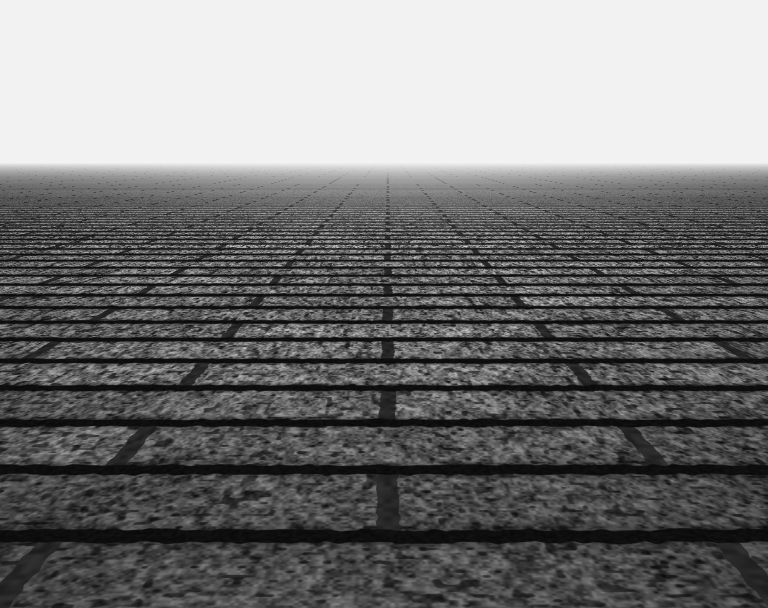
A Shadertoy shader for this texture:

```glsl
#define HORIZON 0.7533     // vanishing height, in canvas heights
#define CENTER_X 0.505     // vanishing column, in canvas widths
#define ROW_SCALE 3.063    // course count per inverse depth
#define ROW_SHIFT 0.824
#define BRICK_LENGTH 1.725
#define END_JOINT 0.062    // width of the joints between brick ends
#define FOG_START 0.021
#define FOG_LENGTH 0.036
#define SKY_TONE 0.949
#define GRAIN_SCALE vec2(43.0, 82.0)
#define GRAIN_CONTRAST 1.45

float hash(vec2 p) {
    vec3 q = fract(p.xyx * 0.1031);
    q += dot(q, q.yzx + 33.33);
    return fract((q.x + q.y) * q.z);
}

float valueNoise(vec2 p) {
    vec2 cell = floor(p), f = fract(p);
    f = f * f * (3.0 - 2.0 * f);
    float low = mix(hash(cell), hash(cell + vec2(1, 0)), f.x);
    float high = mix(hash(cell + vec2(0, 1)), hash(cell + vec2(1, 1)), f.x);
    return mix(low, high, f.y);
}

// Integral of a unit-period stripe that covers [0, width]
float stripeIntegral(float t, float width) {
    return floor(t) * width + min(fract(t), width);
}

// Box-filtered coverage of stripes centred on the integers
float stripeCoverage(float t, float width, float footprint) {
    t += 0.5 * width;
    return (stripeIntegral(t + 0.5 * footprint, width)
          - stripeIntegral(t - 0.5 * footprint, width)) / footprint;
}

float paving(float x, float drop) {
    // Ground plane coordinates and pixel footprints
    float across = x / drop;
    float depth = ROW_SCALE / drop;
    float pixel = 1.0 / iResolution.y;
    float rowFootprint = 1.3 * pixel * depth / drop;
    float endFootprint = 1.3 * pixel / (drop * BRICK_LENGTH);

    // Worn edges and staggered courses
    float wear = valueNoise(vec2(across * 32.0, depth * 3.0)) - 0.5;
    float course = depth - ROW_SHIFT + 0.05 * wear;
    float row = floor(course);
    float along = across / BRICK_LENGTH + 0.5 * mod(row, 2.0);
    along += 0.006 * (valueNoise(vec2(row * 7.0, depth * 14.0)) - 0.5);
    float brick = floor(along);

    float rowWidth = min(0.12 + 0.009 * depth, 0.30);
    float rowJoint = stripeCoverage(course, rowWidth, rowFootprint);
    float endJoint = stripeCoverage(along, END_JOINT / BRICK_LENGTH, endFootprint);

    // Stone grain, scaled with perspective
    vec2 grainPos = vec2(across, log(drop)) * GRAIN_SCALE;
    float coarse = valueNoise(grainPos);
    float fine = valueNoise(grainPos * 2.3 + 17.0);
    float patches = valueNoise(grainPos * 0.13 + 5.0) - 0.5;
    float grain = 0.58 * coarse + 0.42 * fine - 0.5;
    float pits = smoothstep(0.66, 0.92, valueNoise(grainPos * vec2(0.8, 1.1) + 41.0));
    float grainFade = smoothstep(0.03, 0.16, drop);

    // Light falls off toward the viewer and the sides
    float tone = mix(0.48, 0.31, smoothstep(0.12, 0.72, drop));
    tone *= 1.0 - 0.42 * x * x;
    float brickTone = hash(vec2(row, brick) + 60.0) - 0.5;
    tone *= 1.0 + 0.20 * brickTone * clamp(1.0 - rowFootprint, 0.0, 1.0);
    tone *= 1.0 + grainFade * (GRAIN_CONTRAST * grain + 0.22 * patches);
    tone *= 1.0 - 0.55 * pits * grainFade;

    // Shaded rims beside the joints, then the grooves
    float rim = stripeCoverage(course, rowWidth + 0.12, rowFootprint + 0.08);
    tone *= 1.0 - 0.22 * rim;
    tone = mix(tone, 0.11 + 0.08 * coarse, endJoint);
    return mix(tone, 0.035 + 0.035 * fine, rowJoint);
}

void mainImage(out vec4 fragColor, in vec2 fragCoord) {
    float x = (fragCoord.x - CENTER_X * iResolution.x) / iResolution.y;
    float drop = HORIZON - fragCoord.y / iResolution.y;

    // Haze is deepest around the vanishing point
    float hazeLength = FOG_LENGTH * mix(1.12, 0.72, smoothstep(0.0, 0.65, abs(x)));
    float haze = exp(-max(drop - FOG_START, 0.0) / hazeLength);
    float tone = mix(paving(x, max(drop, 0.008)), SKY_TONE, haze);
    fragColor = vec4(vec3(clamp(tone, 0.0, 1.0)), 1.0);
}
```
